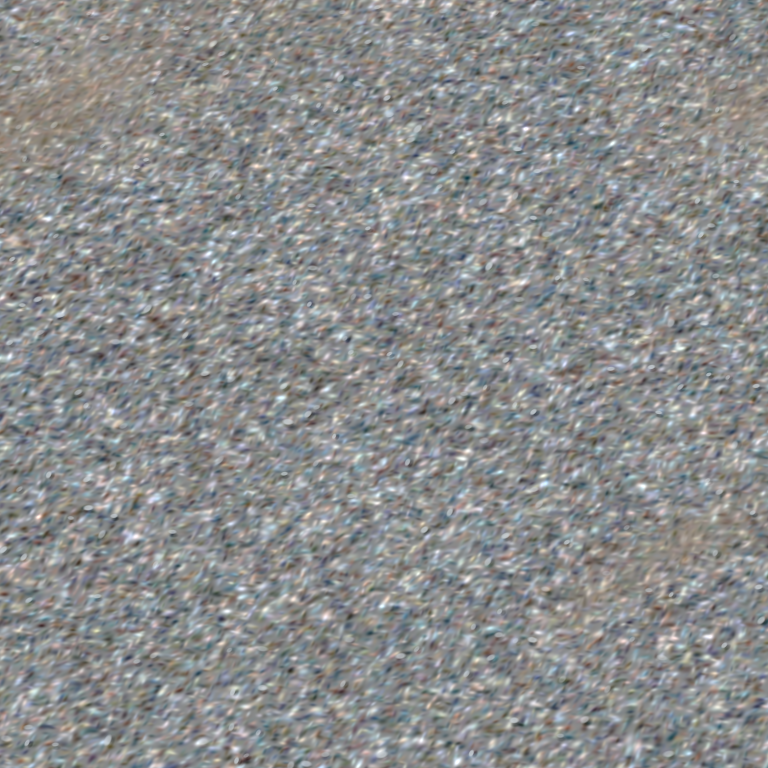
This texture is drawn by a Shadertoy shader. Its source:

```glsl
// Draws weathered grey gravel: slanted fine grains, pale chips and dusty tan patches.

const vec3 GREY = vec3(0.525, 0.533, 0.536);
const vec3 DUST = vec3(0.585, 0.545, 0.505);
const vec3 PALE_CHIP = vec3(0.80, 0.83, 0.85);
const vec3 WARM_AXIS = vec3(0.75, 0.02, -0.75);
const vec3 GREEN_AXIS = vec3(-0.30, 0.30, -0.05);
const float SLANT = 0.5;

vec4 hash4(vec2 cell) {
    vec4 q = fract(cell.xyxy * vec4(0.1031, 0.1030, 0.0973, 0.1099));
    q += dot(q, q.wzxy + 33.33);
    return fract((q.xxyz + q.yzzw) * q.zywx);
}

vec2 turn(vec2 p, float angle) {
    float c = cos(angle), s = sin(angle);
    return vec2(c * p.x + s * p.y, c * p.y - s * p.x);
}

// Sum of soft, elongated grains, each lit on its upper side
vec3 grains(vec2 p, float density, float seed) {
    const vec2 cellSize = vec2(1.6, 1.0);
    const vec2 grainSize = vec2(0.75, 0.38);
    vec2 g = turn(p, SLANT) * density / cellSize + seed;
    vec2 base = floor(g);
    vec3 sum = vec3(0.0);
    for (int y = -1; y <= 1; y++)
    for (int x = -1; x <= 1; x++) {
        vec2 cell = base + vec2(x, y);
        vec4 place = hash4(cell);
        vec4 look = hash4(cell + 217.0);
        vec2 d = (g - cell - 0.15 - 0.7 * place.xy) * cellSize;
        d = turn(d, (place.z - 0.5) * 1.3) / (grainSize * mix(0.8, 1.1, place.w));
        float tone = 2.0 * look.x - 1.0 + 0.8 * pow(look.x, 6.0);
        vec3 tint = (look.y - 0.5) * WARM_AXIS + (look.z - 0.5) * GREEN_AXIS;
        float relief = tone + 0.9 * (look.w * 1.4 - 0.2) * d.y;
        sum += exp(-dot(d, d)) * (relief + tint);
    }
    return sum;
}

// Sparse chips: x is the chip cover, y the shadow below it
vec2 chips(vec2 p, float density, float share) {
    vec2 g = turn(p, SLANT) * density;
    vec2 base = floor(g);
    vec2 cover = vec2(0.0);
    for (int y = -1; y <= 1; y++)
    for (int x = -1; x <= 1; x++) {
        vec2 cell = base + vec2(x, y);
        vec4 place = hash4(cell + 531.0);
        vec4 look = hash4(cell + 94.0);
        vec2 d = g - cell - 0.25 - 0.5 * place.xy;
        d = turn(d, (look.x - 0.5) * 1.2);
        vec2 size = vec2(0.33, 0.19) * mix(0.65, 1.15, look.y);
        float chip = 1.0 - smoothstep(0.5, 1.15, length(d / size));
        float shade = 1.0 - smoothstep(0.4, 1.3, length((d + vec2(-0.05, 0.22)) / size));
        float present = step(place.z, share) * mix(0.5, 1.0, look.z);
        cover = max(cover, present * vec2(chip, shade));
    }
    return cover;
}

// Smooth, irregular variation from layered sines, about -1 to 1
float drift(vec2 p) {
    float sum = 0.0, amp = 0.5;
    for (int i = 0; i < 4; i++) {
        p = turn(p, 1.1) * 1.7 + 2.3;
        sum += amp * sin(p.x + 1.5 * sin(p.y * 0.8)) * cos(p.y);
        amp *= 0.7;
    }
    return sum;
}

float patchAt(vec2 p, vec2 center, vec2 size, float angle) {
    vec2 d = turn(p - center, angle) / size;
    return exp(-dot(d, d));
}

float dustCover(vec2 p) {
    float dust = 0.50 * patchAt(p, vec2(0.17, 0.93), vec2(0.32, 0.10), 0.25);
    dust += 0.60 * patchAt(p, vec2(0.04, 0.81), vec2(0.13, 0.06), 0.40);
    dust += 0.70 * patchAt(p, vec2(0.97, 0.85), vec2(0.11, 0.06), 0.30);
    dust += 0.85 * patchAt(p, vec2(0.87, 0.28), vec2(0.15, 0.035), 0.55);
    return clamp(dust * (1.0 + 0.7 * drift(p * 14.0)), 0.0, 1.0);
}

void mainImage(out vec4 fragColor, in vec2 fragCoord) {
    vec2 uv = fragCoord / iResolution.y;
    vec2 ground = uv * (1.0 + 0.12 * uv.y);
    ground += 0.004 * vec2(drift(uv * 9.0), drift(uv.yx * 9.0 + 5.0));

    // Ground tone
    float dust = dustCover(uv);
    vec3 color = mix(GREY, DUST, dust);
    color += 0.025 * drift(turn(uv, SLANT) * vec2(6.0, 14.0));

    // Coarse and fine grains, muted under dust
    float contrast = 1.0 - 0.5 * dust;
    color += contrast * 0.175 * grains(ground, 98.0, 11.0);
    color += contrast * 0.140 * grains(ground, 142.0, 73.0);

    // Pale chips with their shadows
    vec2 chip = chips(ground, 46.0, 0.09) * contrast;
    color -= 0.16 * chip.y * (1.0 - chip.x);
    color = mix(color, PALE_CHIP, 0.75 * chip.x);

    fragColor = vec4(clamp(color, 0.0, 1.0), 1.0);
}
```
